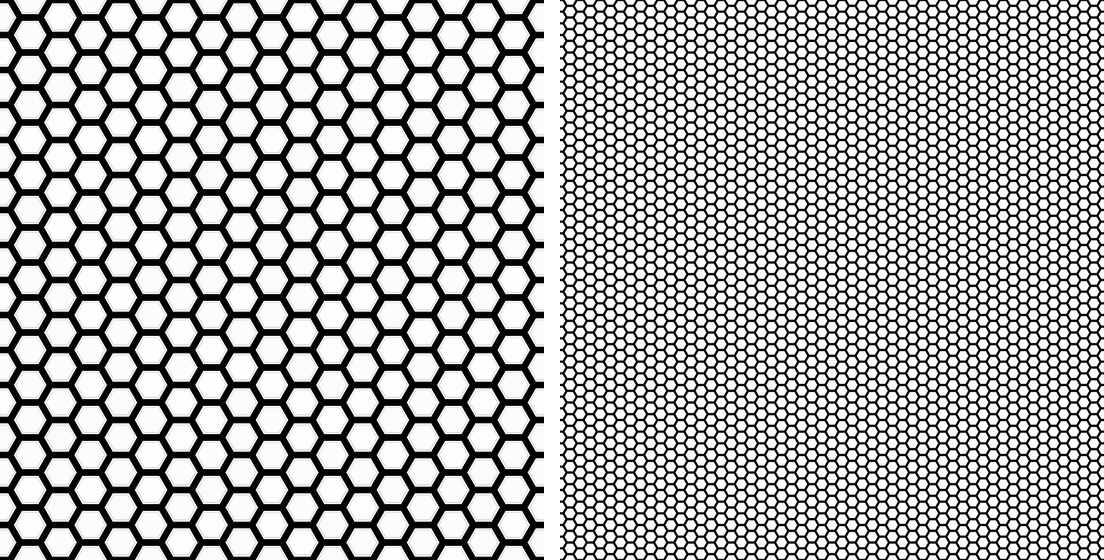
Left: one tile. Right: repeated 3 by 3.
Reproduce this pattern procedurally as a WebGL 1 fragment shader.

```glsl
precision highp float;

uniform vec2 u_resolution;

// Layout: one repeat holds two hexagons, staggered by half a repeat
const vec2 REPEATS = vec2(9.0, 16.0);
const vec2 CELL = vec2(1.7320508, 1.0);

// Sizes in units of the hexagon height
const float TILE_APOTHEM = 0.403;
const float RING_APOTHEM = 0.352;
const float RING_HALF_WIDTH = 0.015;
const float EDGE_SOFTNESS = 0.035;

// Colours and variation
const vec3 WIRE_COLOUR = vec3(0.008);
const vec3 WIRE_EDGE_COLOUR = vec3(0.14);
const vec3 TILE_COLOUR = vec3(0.995);
const vec3 RING_COLOUR = vec3(0.84);
const float TOP_RING_FADE = 0.3;
const float RING_VARIATION = 0.2;
const float TILE_VARIATION = 0.012;

float hash21(vec2 p) {
  vec3 q = fract(vec3(p.xyx) * 0.1031);
  q += dot(q, q.yzx + 33.33);
  return fract((q.x + q.y) * q.z);
}

// Offset from the nearest point of a rectangular lattice
vec2 latticeOffset(vec2 p, vec2 origin) {
  return mod(p - origin + 0.5 * CELL, CELL) - 0.5 * CELL;
}

// Apothem of the flat-topped hexagon passing through p
float hexApothem(vec2 p) {
  p = abs(p);
  return max(p.y, dot(p, vec2(0.8660254, 0.5)));
}

void main() {
  vec2 p = gl_FragCoord.xy / u_resolution * REPEATS * CELL;
  vec2 pixel = REPEATS * CELL / u_resolution;
  float aa = 0.5 * max(pixel.x, pixel.y);

  // Nearest hexagon centre from the two interleaved lattices
  vec2 a = latticeOffset(p, vec2(0.0, 0.5 * CELL.y));
  vec2 b = latticeOffset(p, vec2(0.5 * CELL.x, 0.0));
  vec2 local = dot(a, a) < dot(b, b) ? a : b;
  float apothem = hexApothem(local);

  // Wrapped identity keeps the variation seamless
  vec2 id = mod(floor((p - local) / CELL * 2.0 + 0.5), REPEATS * 2.0);
  float variation = hash21(id + 1.0);

  // Tile with a faint inset ring, stronger towards the bottom
  vec3 tile = TILE_COLOUR - TILE_VARIATION * variation;
  float ring = 1.0 - smoothstep(RING_HALF_WIDTH - aa, RING_HALF_WIDTH + aa,
                                abs(apothem - RING_APOTHEM));
  ring *= 1.0 - TOP_RING_FADE * smoothstep(-0.1, 0.3, local.y);
  ring *= 1.0 - RING_VARIATION * hash21(id + 57.0);
  tile = mix(tile, RING_COLOUR, ring);

  // Dark mesh with a slightly lighter rim
  float depth = apothem - TILE_APOTHEM;
  vec3 wire = mix(WIRE_EDGE_COLOUR, WIRE_COLOUR,
                  smoothstep(0.0, EDGE_SOFTNESS, depth));
  vec3 colour = mix(tile, wire, smoothstep(-aa, aa, depth));

  gl_FragColor = vec4(colour, 1.0);
}
```
